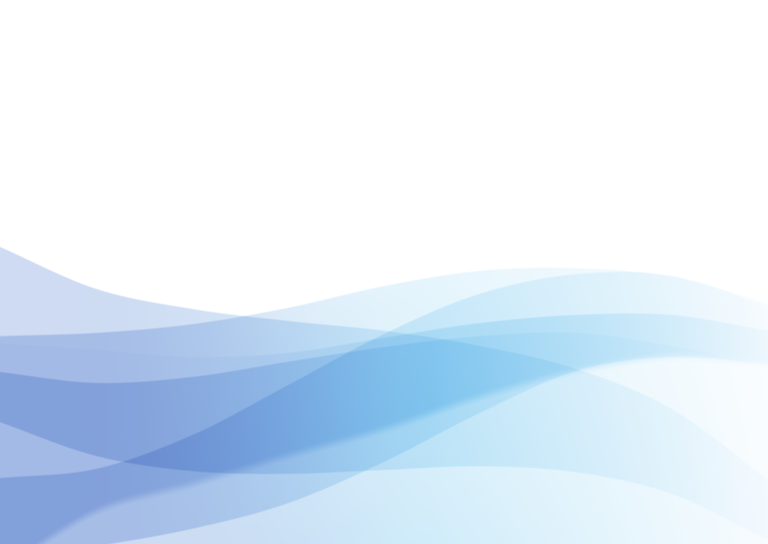
Give the GLSL for this background, as a WebGL 2 fragment shader.

```glsl
#version 300 es
precision highp float;
// Translucent blue waves that overlap along the lower half of a white sheet.

uniform vec2 u_resolution;
out vec4 fragColor;

// Ink density of one layer (negative log of its tint) across the sheet
const vec3 INK_LEFT = vec3(0.215, 0.150, 0.051);
const vec3 INK_MIDDLE = vec3(0.140, 0.053, 0.014);
const vec3 INK_RIGHT = vec3(0.020, 0.009, 0.002);
const float MIDDLE_X = 0.56;

const float EDGE_PIXELS = 1.3;   // smoothing of crisp edges at base height
const float BASE_HEIGHT = 362.0;
const float SOFT_EDGE = 0.012;   // smoothing of the faint inner edge

// Edge heights at equal steps from left to right
const int KNOTS = 9;
const float SWEEP_TOP[KNOTS] = float[KNOTS](0.546, 0.469, 0.432, 0.410, 0.392, 0.364, 0.322, 0.248, 0.118);
const float SWEEP_BASE[KNOTS] = float[KNOTS](0.224, 0.162, 0.134, 0.129, 0.136, 0.143, 0.132, 0.092, 0.007);
const float HILL_TOP[KNOTS] = float[KNOTS](0.382, 0.388, 0.404, 0.434, 0.474, 0.502, 0.507, 0.491, 0.443);
const float RIBBON_TOP[KNOTS] = float[KNOTS](0.316, 0.296, 0.307, 0.335, 0.362, 0.382, 0.388, 0.364, 0.327);
const float RIBBON_BASE[KNOTS] = float[KNOTS](-0.05, 0.060, 0.110, 0.162, 0.211, 0.270, 0.318, 0.344, 0.331);
const float SWELL_TOP[KNOTS] = float[KNOTS](0.121, 0.138, 0.200, 0.292, 0.386, 0.460, 0.496, 0.493, 0.438);
const float SWELL_BASE[KNOTS] = float[KNOTS](-0.029, -0.004, 0.028, 0.075, 0.151, 0.241, 0.318, 0.344, 0.331);
const float VEIL_TOP[KNOTS] = float[KNOTS](0.368, 0.357, 0.344, 0.351, 0.379, 0.406, 0.421, 0.421, 0.392);

// Catmull-Rom curve through the knots, extended straight at both ends
float curve(float knots[KNOTS], float x) {
    float s = clamp(x, 0.0, 1.0) * float(KNOTS - 1);
    int i = min(int(s), KNOTS - 2);
    float t = s - float(i);
    float b = knots[i];
    float c = knots[i + 1];
    float a = i > 0 ? knots[max(i - 1, 0)] : 2.0 * b - c;
    float d = i < KNOTS - 2 ? knots[min(i + 2, KNOTS - 1)] : 2.0 * c - b;
    return b + 0.5 * t * (c - a + t * (2.0 * a - 5.0 * b + 4.0 * c - d
         + t * (3.0 * (b - c) + d - a)));
}

// Coverage of the area below an edge
float below(float knots[KNOTS], vec2 p, float softness) {
    return smoothstep(-softness, softness, curve(knots, p.x) - p.y);
}

vec3 inkDensity(float x) {
    vec3 leftPart = mix(INK_LEFT, INK_MIDDLE, smoothstep(0.1, 0.6, x));
    return mix(leftPart, INK_RIGHT, clamp((x - MIDDLE_X) / (1.0 - MIDDLE_X), 0.0, 1.0));
}

void main() {
    vec2 p = gl_FragCoord.xy / u_resolution;
    float edge = max(EDGE_PIXELS / BASE_HEIGHT * 0.6, 0.75 / u_resolution.y);

    // Bands, each held between an upper and a lower edge
    float sweep = below(SWEEP_TOP, p, edge) * (1.0 - below(SWEEP_BASE, p, edge));
    float swell = below(SWELL_TOP, p, edge) * (1.0 - below(SWELL_BASE, p, edge));
    float aboveRibbonBase = 1.0 - below(RIBBON_BASE, p, SOFT_EDGE);
    float ribbon = below(RIBBON_TOP, p, edge) * aboveRibbonBase;
    float veil = below(VEIL_TOP, p, edge) * aboveRibbonBase;
    float hill = below(HILL_TOP, p, edge);

    // Strength of the bands that fade or gather ink
    float hillDepth = mix(1.45, 0.75, clamp(p.y / 0.48, 0.0, 1.0));
    hill *= mix(1.0, hillDepth, smoothstep(0.1, 0.5, p.x));
    ribbon *= mix(1.0, 0.5, smoothstep(0.4, 0.8, p.x));
    veil *= mix(0.12, 1.7, smoothstep(0.2, 0.85, p.x));

    // Overlaps multiply the tints, so the densities add up
    float layers = sweep + swell + ribbon + veil + hill;
    fragColor = vec4(exp(-layers * inkDensity(p.x)), 1.0);
}
```
